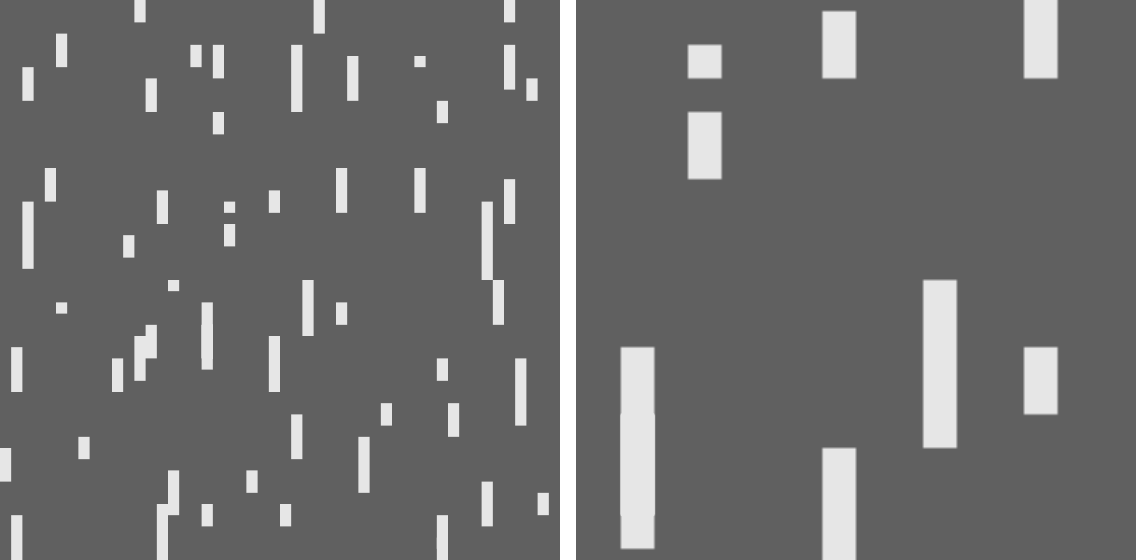
Left, the full canvas; right, a detail of the centre.
Reproduce this pattern procedurally as a three.js fragment shader.

```glsl
// Pale upright bars of varied length scattered over a flat grey ground.
// The canvas is a 50 x 50 grid of cells; each 6 x 6 block may hold one bar,
// one cell wide, which starts at a random cell and grows upward.
varying vec2 vUv;

float hash(vec2 p) {
  return fract(sin(dot(p, vec2(127.1, 311.7))) * 43758.5453);
}

// Smooth-edged coverage of a box given by its lower left corner and size
float boxCoverage(vec2 p, vec2 corner, vec2 size) {
  vec2 inset = 0.5 * size - abs(p - corner - 0.5 * size);
  vec2 cover = clamp(0.5 + inset / 0.08, 0.0, 1.0);
  return cover.x * cover.y;
}

// Mostly one to six cells, rarely up to eight
float barLength(float h) {
  return floor(1.4 + 4.3 * h + 3.0 * pow(h, 16.0));
}

void main() {
  const float blockSize = 6.0;
  vec2 cellPos = vUv * 50.0;
  vec2 homeBlock = floor(cellPos / blockSize);

  // Long bars reach up from as far as two blocks below
  float cover = 0.0;
  for (int y = -2; y <= 1; y++) {
    for (int x = -1; x <= 1; x++) {
      vec2 block = homeBlock + vec2(float(x), float(y));
      vec2 jitter = vec2(hash(block + 17.3), hash(block + 41.9));
      vec2 start = block * blockSize + floor(jitter * blockSize);
      float present = step(hash(block + 5.7), 0.71);
      vec2 size = vec2(1.0, barLength(hash(block + 73.1)));
      cover += present * boxCoverage(cellPos, start, size);
    }
  }

  vec3 ground = vec3(0.378);
  vec3 bar = vec3(0.902);
  gl_FragColor = vec4(mix(ground, bar, min(cover, 1.0)), 1.0);
}
```
